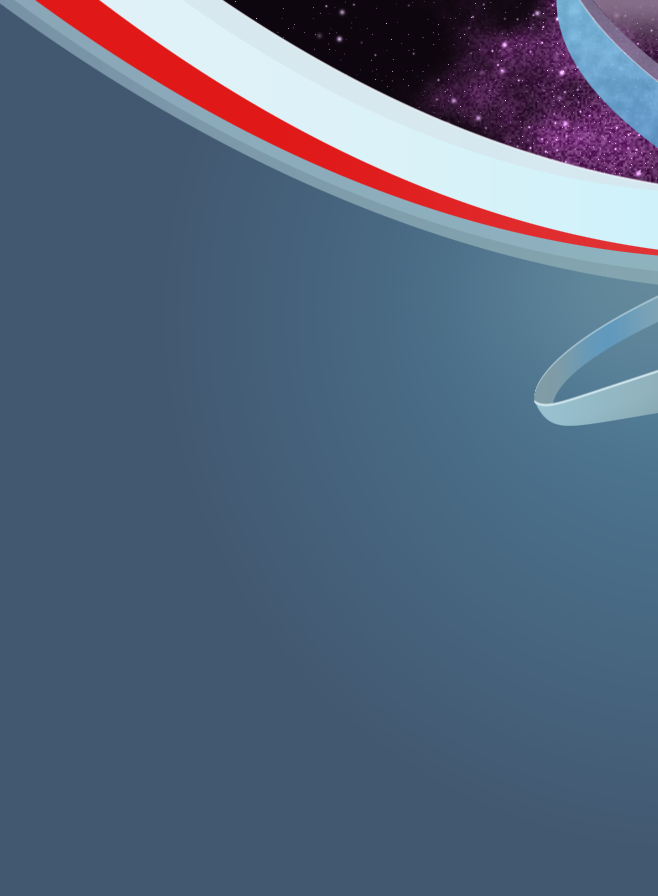
Write a Shadertoy shader that draws this background.

```glsl
// Slate backdrop with a sweeping red and white rim, a starry nebula and glassy ribbons.
#define ASPECT 1.3617
#define GLOW_CENTER vec2(1.06, 0.48)
#define GLOW_RADIUS 0.82
#define NEBULA_CENTER vec2(0.96, 0.20)
#define NEBULA_RADIUS 0.36
#define STAR_LAYERS 3
#define SLATE vec3(0.260, 0.345, 0.440)
#define STEEL vec3(0.300, 0.465, 0.575)
#define RED vec3(0.880, 0.095, 0.095)
#define ICE vec3(0.880, 0.950, 0.970)
#define SPACE vec3(0.055, 0.025, 0.055)
#define PURPLE vec3(0.440, 0.190, 0.450)

float hash(vec2 p) {
    vec3 q = fract(vec3(p.xyx) * 0.1031);
    q += dot(q, q.yzx + 33.33);
    return fract((q.x + q.y) * q.z);
}

float noise(vec2 p) {
    vec2 i = floor(p), f = fract(p);
    f = f * f * (3.0 - 2.0 * f);
    return mix(mix(hash(i), hash(i + vec2(1, 0)), f.x),
               mix(hash(i + vec2(0, 1)), hash(i + vec2(1, 1)), f.x), f.y);
}

float fbm(vec2 p) {
    float sum = 0.0, amp = 0.5;
    for (int i = 0; i < 5; i++) {
        sum += amp * noise(p);
        p = p * 2.03 + 7.1;
        amp *= 0.5;
    }
    return sum;
}

// Antialiased coverage where d is positive
float cover(float d) {
    return clamp(0.5 + d / max(fwidth(d), 1e-5), 0.0, 1.0);
}

float hairline(float d, float width) {
    return 1.0 - smoothstep(0.0, width, abs(d));
}

// Parabolic rim: its depth and slope at the right side, and its bend
float rim(float x, float depth, float slope, float bend) {
    float u = 1.0 - x;
    return depth - slope * u - bend * u * u;
}

vec3 backdrop(vec2 p) {
    float d = length(p - GLOW_CENTER);
    float wide = clamp(1.0 - d / GLOW_RADIUS, 0.0, 1.0);
    vec3 col = mix(SLATE, STEEL, min(wide * 1.25, 1.0));
    vec2 near = (p - vec2(1.0, 0.43)) / vec2(0.24, 0.17);
    return mix(col, vec3(0.42, 0.56, 0.62), 0.75 * exp(-dot(near, near)));
}

vec3 nebula(vec2 p) {
    float d = length((p - NEBULA_CENTER) * vec2(1.0, 1.1));
    float cloud = fbm(p * 14.0);
    float density = smoothstep(NEBULA_RADIUS, 0.03, d + 0.26 * (0.5 - cloud));
    vec3 col = mix(SPACE, PURPLE, density * (0.55 + 0.7 * cloud));
    col += density * 0.28 * (noise(p * 330.0) - 0.5);
    // Scattered stars, finer and denser with each layer
    for (int i = 0; i < STAR_LAYERS; i++) {
        float scale = 24.0 * exp2(float(i) * 1.2);
        vec2 cell = floor(p * scale), seed = cell + float(i) * 57.0;
        vec2 spot = 0.25 + 0.5 * vec2(hash(seed + 3.7), hash(seed + 9.2));
        float r = length(fract(p * scale) - spot);
        float lit = step(0.86 - 0.35 * density, hash(seed));
        float glow = exp(-r * r * 130.0) * (0.25 + 0.7 * hash(seed + 5.0));
        col += lit * glow * vec3(0.88, 0.76, 0.95);
    }
    return col;
}

// Curved blue ribbon crossing the nebula
vec3 upperRibbon(vec3 col, vec2 p) {
    float y = p.y;
    float outer = p.x - (0.8457 + 3.05 * y * y);
    float inner = p.x - (0.881 + 0.65 * y + 2.48 * y * y);
    float fold = p.x - (0.901 + 0.8 * y + 2.3 * y * y);
    vec3 blue = mix(vec3(0.50, 0.77, 0.90), vec3(0.38, 0.62, 0.80), y * 4.5);
    blue += 0.18 * (fbm(p * 55.0) - 0.5);
    vec3 haze = vec3(0.66, 0.56, 0.68);
    col = mix(col, haze, cover(fold) * 0.75 * smoothstep(0.09, 0.0, y));
    col = mix(col, blue, cover(outer) * cover(-inner) * 0.92);
    col = mix(col, vec3(0.54, 0.50, 0.62), cover(inner) * cover(-fold) * 0.8);
    return mix(col, ICE, 0.55 * hairline(inner, 0.003));
}

// Glass loop below the rim: back strip, then front strip
vec3 lowerRibbon(vec3 col, vec2 p) {
    float t = max(p.x - 0.812, 0.0), inside = cover(p.x - 0.812);
    float top = p.y - (0.603 - 0.4156 * pow(t, 0.6));
    float hole = p.y - (0.6152 - 0.3786 * pow(max(t - 0.0284, 0.0), 0.6));
    float lip = p.y - (0.626 - 0.33 * t - 0.016 * exp(-70.0 * t));
    float base = p.y - (0.6596 - 0.17 * t - 0.0514 * exp(-51.0 * t));
    vec3 back = mix(vec3(0.50, 0.61, 0.65), vec3(0.38, 0.60, 0.74), smoothstep(0.02, 0.11, t));
    back = mix(back, vec3(0.49, 0.64, 0.71), smoothstep(0.11, 0.19, t));
    vec3 front = mix(vec3(0.60, 0.76, 0.82), vec3(0.56, 0.69, 0.73), t * 5.0);
    front -= 0.9 * max(lip - 0.03, 0.0);
    col = mix(col, back, inside * cover(top) * cover(-hole) * cover(-lip));
    col = mix(col, front, inside * cover(lip) * cover(-base));
    float shine = max(0.5 * hairline(top, 0.003), 0.85 * hairline(lip, 0.0035));
    return mix(col, ICE, inside * shine);
}

void mainImage(out vec4 fragColor, in vec2 fragCoord) {
    // x runs across the width; y is the depth below the top
    vec2 p = fragCoord / iResolution.xy;
    p.y = (1.0 - p.y) * ASPECT;
    float grey = rim(p.x, 0.4326, 0.1262, 0.301) - p.y;
    float greyInner = rim(p.x, 0.412, 0.108, 0.320) - p.y;
    float redLow = rim(p.x, 0.3883, 0.0898, 0.3384) - p.y;
    float redHigh = rim(p.x, 0.3794, 0.1349, 0.3672) - p.y;
    float veil = rim(p.x, 0.290, 0.090, 0.431) - p.y;
    float sky = rim(p.x, 0.2801, 0.1666, 0.3858) - p.y;

    vec3 col = lowerRibbon(backdrop(p), p);

    // Rim bands from the outside inwards
    col = mix(col, mix(vec3(0.47, 0.57, 0.65), vec3(0.52, 0.65, 0.69), p.x), cover(grey));
    col = mix(col, mix(vec3(0.54, 0.65, 0.72), vec3(0.56, 0.70, 0.75), p.x), cover(greyInner));
    col = mix(col, RED + vec3(0.0, 0.10, 0.11) * smoothstep(0.4, 1.0, p.x), cover(redLow));
    col = mix(col, mix(ICE, vec3(0.81, 0.95, 0.98), p.x * p.x), cover(redHigh));
    col = mix(col, vec3(0.84, 0.90, 0.93), cover(veil) * 0.8);
    col = mix(col, upperRibbon(nebula(p), p), cover(sky));
    col = mix(col, vec3(0.96, 0.98, 1.0), 0.7 * hairline(sky, 0.003));
    fragColor = vec4(clamp(col, 0.0, 1.0), 1.0);
}
```
